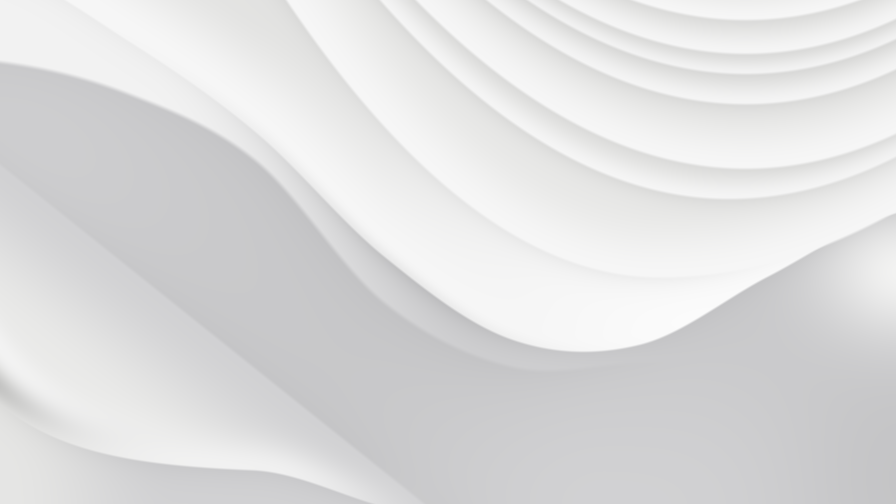
Write a Shadertoy shader that draws this background.

```glsl
const float ASPECT = 16.0 / 9.0;
const vec3 PALE = vec3(0.90, 0.90, 0.895);
const vec3 WHITE = vec3(0.975);
const vec3 GREY = vec3(0.785, 0.785, 0.792);

float bell(float d, float width) {
    return exp(-d * d / (width * width));
}

// Smooth curve through eight evenly spaced heights
float curve(float x, float h[8]) {
    float s = clamp(x / ASPECT, 0.0, 1.0) * 7.0;
    int i = min(int(s), 6);
    float t = s - float(i);
    float a = h[max(i - 1, 0)], b = h[i], c = h[i + 1], d = h[min(i + 2, 7)];
    return b + 0.5 * t * (c - a + t * (2.0 * a - 5.0 * b + 4.0 * c - d
             + t * (3.0 * (b - c) + d - a)));
}

// Distance above a curve, corrected for its slope
float above(vec2 p, float h[8]) {
    float e = 0.01;
    float slope = (curve(p.x + e, h) - curve(p.x - e, h)) / (2.0 * e);
    return (p.y - curve(p.x, h)) / sqrt(1.0 + slope * slope);
}

// Distance above a sagging fold with a softer right arm
float aboveSag(vec2 p, vec2 low, float bend, float rightArm) {
    float dx = p.x - low.x;
    float k = dx > 0.0 ? bend * rightArm : bend;
    float slope = 2.0 * k * dx;
    return (p.y - low.y - k * dx * dx) / sqrt(1.0 + slope * slope);
}

// Lay a sheet over the colour below and cast a shadow past its edge
vec3 layer(vec3 below, vec3 sheet, float d, float shadow, float reach, float soft) {
    below *= 1.0 - shadow * exp(min(d, 0.0) / reach);
    return mix(below, sheet, smoothstep(-soft, soft, d));
}

vec3 backdrop(vec2 p) {
    vec3 col = GREY + 0.035 * smoothstep(0.45, 0.0, p.y) * smoothstep(0.6, 1.2, p.x);
    col += 0.025 * bell(length(p - vec2(0.0, 0.75)), 0.4);
    col -= 0.05 * bell(length(p - vec2(1.8, 0.02)), 0.25);
    col += vec3(0.17, 0.17, 0.16) * bell(length((p - vec2(1.8, 0.46)) * vec2(1.0, 1.3)), 0.17);
    return col;
}

// Pale slope and rolled rim in the lower left
vec3 lowerSlope(vec3 col, vec2 p, float soft) {
    float diagonal = (0.674 - 0.8 * p.x - p.y) / 1.28;
    vec3 slopeCol = mix(GREY + 0.035, PALE + 0.015, smoothstep(0.0, 0.24, diagonal));
    col = layer(col, slopeCol, diagonal, 0.02, 0.04, soft * 1.5);

    float rimY = 0.06 + 0.138 * exp(-6.0 * p.x) - 0.08 * smoothstep(0.5, 0.85, p.x);
    float d = p.y - rimY;
    col = mix(col, WHITE - 0.01, 0.75 * bell(d - 0.11 * exp(-5.0 * p.x), 0.05)
              * smoothstep(0.9, 0.55, p.x));
    col -= 0.15 * exp(-7.0 * p.x) * bell(d - 0.035, 0.035);
    vec3 under = mix(PALE, GREY + 0.04, smoothstep(0.0, 0.35, p.x));
    under -= 0.04 * exp(min(d, 0.0) / 0.03);
    return mix(under, col, smoothstep(-soft, soft, d));
}

// Two broad ribbons sweeping from the upper left
vec3 ribbons(vec3 col, vec2 p, float soft) {
    float outer = above(p, float[8](0.877, 0.814, 0.681, 0.40, 0.272, 0.281, 0.30, 0.31));
    float inner = above(p, float[8](1.06, 0.919, 0.737, 0.491, 0.326, 0.316, 0.451, 0.577));

    vec3 outerCol = mix(WHITE - 0.025, GREY + 0.03, smoothstep(0.3, 0.95, p.x));
    outerCol = mix(outerCol, col, smoothstep(1.05, 1.4, p.x));
    float fade = smoothstep(1.4, 0.9, p.x);
    col = layer(col, outerCol, outer, 0.025 * fade, 0.06, soft * 2.0);

    float crease = 0.03 + 0.08 * bell(p.x - 0.8, 0.25);
    vec3 innerCol = mix(WHITE - 0.01, PALE - 0.01, smoothstep(0.02, 0.18, inner)
                        * smoothstep(1.15, 0.45, p.x));
    innerCol += 0.02 * smoothstep(1.0, 1.4, p.x);
    innerCol -= 0.05 * bell(inner, 0.014) * bell(p.x - 0.75, 0.3);
    return layer(col, innerCol, inner, crease, 0.025, soft);
}

// Nested folds gathering toward the upper right
vec3 nestedFolds(vec3 col, vec2 p, float soft) {
    float lows[7] = float[7](0.449, 0.605, 0.665, 0.793, 0.853, 0.893, 0.960);
    for (int i = 0; i < 7; i++) {
        float t = min(float(i) * 0.8, 1.0);
        vec2 low = vec2(mix(1.31, 1.48, t), lows[i]);
        float d = aboveSag(p, low, mix(1.0, 0.78, t), mix(0.6, 1.0, t));
        float gap = (i < 6 ? lows[i + 1] : 1.03) - lows[i];
        vec3 sheet = mix(WHITE - 0.01, PALE + 0.015, smoothstep(0.0, gap * 0.9, d));
        float shadow = mix(0.055, 0.07, t) * mix(1.0, 0.35, smoothstep(1.3, 1.6, p.x) * (1.0 - t));
        col = layer(col, sheet, d, shadow, 0.022, soft * 1.3);
    }
    return col;
}

void mainImage(out vec4 fragColor, in vec2 fragCoord) {
    vec2 p = fragCoord / iResolution.xy * vec2(ASPECT, 1.0);
    float soft = max(0.003, 0.8 / iResolution.y);
    vec3 col = backdrop(p);
    col = lowerSlope(col, p, soft);
    col = ribbons(col, p, soft);
    col = nestedFolds(col, p, soft);
    fragColor = vec4(clamp(col, 0.0, 1.0), 1.0);
}
```
